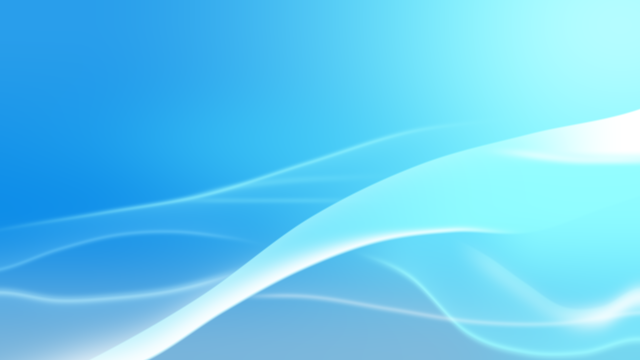
A WebGL 1 fragment shader for this background:

```glsl
precision highp float;
// Soft blue and cyan backdrop crossed by luminous flowing ribbons.
// Splines give the height of each ribbon edge; Gaussian lines and
// one-sided fading veils then lay light over a smooth gradient.

uniform vec2 u_resolution;

// Catmull-Rom weights for three knots at once.
vec3 knotWeights(vec3 d) {
  d = abs(d);
  vec3 inner = (1.5 * d - 2.5) * d * d + 1.0;
  vec3 outer = ((2.5 - 0.5 * d) * d - 4.0) * d + 2.0;
  return mix(inner, outer, step(1.0, d)) * step(d, vec3(2.0));
}

// Smooth height through six evenly spaced knots from x0 to x1.
float curve(float x, float x0, float x1, vec3 a, vec3 b) {
  float t = 5.0 * (x - x0) / (x1 - x0);
  vec3 first = vec3(0.0, 1.0, 2.0), last = first + 3.0;
  vec3 devA = a - mix(vec3(a.x), vec3(b.z), first / 5.0);
  vec3 devB = b - mix(vec3(a.x), vec3(b.z), last / 5.0);
  return mix(a.x, b.z, t / 5.0)
       + dot(devA, knotWeights(t - first)) + dot(devB, knotWeights(t - last));
}

// Thin glowing line at signed distance d.
float glow(float d, float width) {
  return exp(-d * d / (width * width));
}

// Crisp edge at d = 0 that fades out on the positive side.
float veil(float d, float width) {
  return smoothstep(-0.005, 0.005, d) * exp(-max(d, 0.0) / width);
}

// Smooth window rising over a..b and falling over c..d.
float window(float x, float a, float b, float c, float d) {
  return smoothstep(a, b, x) * (1.0 - smoothstep(c, d, x));
}

vec3 background(vec2 p) {
  vec3 aqua = vec3(0.48, 0.96, 1.0);
  vec3 col = mix(vec3(0.05, 0.55, 0.91), vec3(0.16, 0.62, 0.92),
                 smoothstep(0.4, 0.95, p.y));
  // Haze along the bottom, clearing to the right
  float haze = (1.0 - smoothstep(0.0, 0.42, p.y)) * (1.0 - 0.6 * smoothstep(0.65, 1.0, p.x));
  col = mix(col, aqua, smoothstep(0.12, 0.9, p.x) * (1.0 - 0.45 * haze));
  col = mix(col, vec3(0.54, 0.73, 0.85), 0.85 * haze);
  // Broad patches of light
  vec2 mid = (p - vec2(0.42, 0.6)) / vec2(0.28, 0.15);
  vec2 corner = (p - vec2(0.97, 0.93)) / vec2(0.25, 0.35);
  col = mix(col, vec3(0.25, 0.83, 0.98), 0.4 * exp(-dot(mid, mid)));
  return mix(col, vec3(0.78, 1.0, 1.0), 0.75 * exp(-dot(corner, corner)));
}

void main() {
  vec2 p = gl_FragCoord.xy / u_resolution;
  float x = p.x, y = p.y;
  vec3 white = vec3(1.0), ice = vec3(0.62, 0.98, 1.0);
  vec3 col = background(p);

  // Ribbon edges
  float top = curve(x, 0.14, 1.0, vec3(0.0, 0.175, 0.395), vec3(0.543, 0.628, 0.697));
  float spine = curve(x, 0.23, 0.83, vec3(0.0, 0.135, 0.25), vec3(0.328, 0.357, 0.355));
  float crest = curve(x, 0.0, 0.8, vec3(0.363, 0.41, 0.46), vec3(0.548, 0.635, 0.675));
  float fold = curve(x, 0.25, 0.75, vec3(0.43, 0.475, 0.498), vec3(0.507, 0.515, 0.53));
  float arch = curve(x, 0.0, 0.45, vec3(0.25, 0.305, 0.345), vec3(0.355, 0.338, 0.31));
  float trough = curve(x, 0.0, 0.45, vec3(0.19, 0.168, 0.175), vec3(0.195, 0.238, 0.3));
  float drift = curve(x, 0.35, 1.0, vec3(0.175, 0.175, 0.14), vec3(0.105, 0.1, 0.13));
  float bowl = curve(x, 0.55, 1.0, vec3(0.3, 0.23, 0.075), vec3(0.02, 0.018, 0.055));
  float swoop = curve(x, 0.7, 1.0, vec3(0.345, 0.29, 0.215), vec3(0.148, 0.148, 0.2));

  // Upper wisp and its inner folds
  float crestFade = window(x, -0.1, 0.3, 0.55, 0.82);
  col = mix(col, ice, crestFade * (0.4 * glow(y - crest, 0.007) + 0.3 * veil(crest - y, 0.05)));
  float foldFade = window(x, 0.25, 0.35, 0.45, 0.65);
  col = mix(col, ice, foldFade * 0.22 * (glow(y - fold, 0.01) + glow(y - 0.443, 0.008)));

  // Left loop
  float leftFade = 1.0 - smoothstep(0.3, 0.43, x);
  col = mix(col, vec3(0.5, 0.85, 1.0), leftFade
      * (0.3 * glow(y - arch, 0.007) + 0.22 * veil(y - arch, 0.05)));
  col = mix(col, vec3(0.75, 0.95, 1.0), leftFade
      * (0.4 * glow(y - trough, 0.012) + 0.25 * veil(trough - y, 0.035)));

  // Lower right sheets
  float under = 1.0 - smoothstep(-0.005, 0.005, y - spine);
  float sheetFade = smoothstep(0.54, 0.66, x);
  col = mix(col, vec3(0.4, 0.88, 1.0), 0.5 * under * sheetFade * smoothstep(-0.006, 0.006, y - bowl));
  col = mix(col, ice, under * sheetFade
      * (0.55 * glow(y - bowl, 0.011) + 0.3 * veil(y - bowl, 0.06)));
  col = mix(col, white, under * smoothstep(0.34, 0.45, x)
      * (0.3 * glow(y - drift, 0.008) + 0.12 * veil(y - drift, 0.04)));
  float swoopFade = smoothstep(0.7, 0.78, x);
  col = mix(col, ice, 0.35 * swoopFade * veil(swoop - y, 0.09));
  col = mix(col, white, (0.2 * swoopFade + 0.6 * smoothstep(0.85, 0.95, x))
      * glow(y - swoop + 0.025, 0.035));

  // Main ribbon body; its lower boundary dissolves to the right
  float inside = smoothstep(-0.004, 0.004, top - y)
      * mix(smoothstep(-0.005, 0.005, y - spine), smoothstep(0.15, 0.45, y),
            smoothstep(0.72, 0.85, x));
  vec3 body = mix(vec3(0.5, 0.94, 1.0), vec3(0.58, 1.0, 1.0), smoothstep(0.45, 0.75, x));
  col = mix(col, body, 0.8 * inside);
  col = mix(col, white, 0.22 * inside * veil(top - y, 0.05));

  // White streak tapering along the spine
  float streakWidth = mix(0.095, 0.012, smoothstep(0.2, 0.7, x));
  float above = y - spine;
  float streak = smoothstep(-0.007, 0.008, above) * glow(max(above, 0.0), streakWidth);
  col = mix(col, white, 0.95 * streak * (1.0 - smoothstep(0.68, 0.83, x)));

  // Bright flare at the right end
  float flare = smoothstep(-0.004, 0.004, top - y) * smoothstep(0.535, 0.585, y);
  col = mix(col, white, flare * smoothstep(0.74, 0.98, x));
  col = mix(col, white, 0.5 * window(x, 0.74, 0.85, 0.95, 1.1)
      * glow(y - mix(0.58, 0.555, smoothstep(0.76, 0.92, x)), 0.012));

  gl_FragColor = vec4(clamp(col, 0.0, 1.0), 1.0);
}
```
